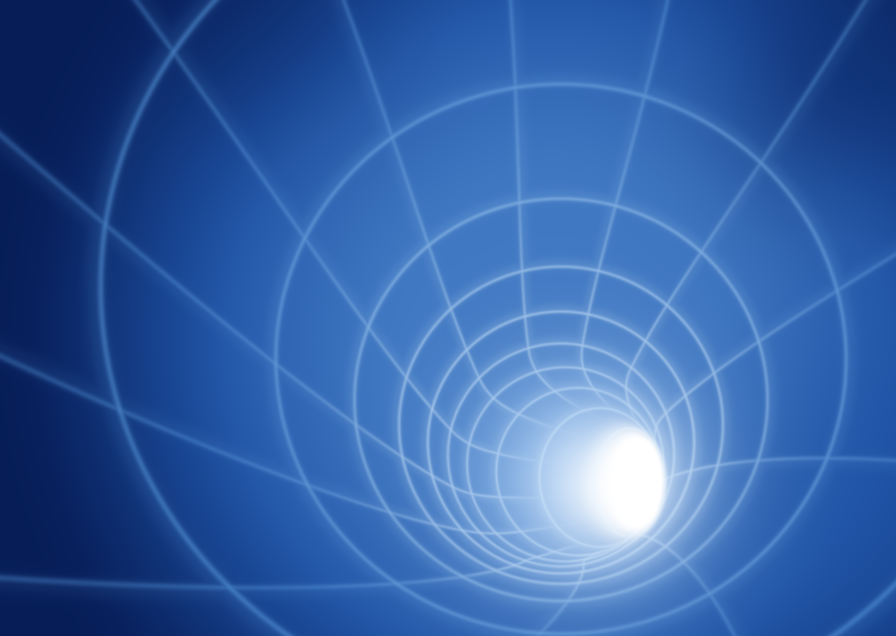
A Shadertoy shader for this background:

```glsl
// A bending tunnel of light rings and twisting spokes on blue, with a white glow at its far end.
#define RING_COUNT 10
#define SPOKE_COUNT 12.0
#define FIRST_SPOKE 0.2618
#define LINE_WIDTH 0.0023
#define NAVY vec3(0.025, 0.115, 0.345)
#define ROYAL vec3(0.120, 0.325, 0.650)
#define AZURE vec3(0.250, 0.470, 0.760)
#define PALE vec3(0.670, 0.810, 0.960)
#define OUTER_LINE vec3(0.340, 0.600, 0.860)
#define INNER_LINE vec3(0.850, 0.935, 1.000)

// Radius of the straight tunnel in perspective
float tunnelRadius(float depth) {
    return 1.0 / (1.382 + 0.849 * depth);
}

// Ellipse at a given depth: centre in xy, half axes in zw
vec4 tunnelRing(float depth) {
    float r = tunnelRadius(depth);
    float bend = max(depth - 5.0, 0.0);
    float squash = max(depth - 6.0, 0.0);
    vec2 centre = vec2(0.881 + 0.0068 * bend * bend,
                       0.165 + r * (0.72 - 0.26 * r));
    vec2 axes = r * vec2(1.0 - 0.056 * squash * squash,
                         (1.0 - 0.08 * r) * (1.0 - 0.025 * squash * squash));
    return vec4(centre, axes);
}

// Signed distance to an ellipse, first order
float ringDistance(vec2 p, vec4 ring) {
    vec2 q = (p - ring.xy) / ring.zw;
    float v = length(q);
    return (v - 1.0) * v / max(length(q / ring.zw), 1e-4);
}

// Depth of the tunnel wall seen at p, by bisection
float wallDepth(vec2 p) {
    float near = -1.0, far = 9.0;
    for (int i = 0; i < 19; i++) {
        float middle = 0.5 * (near + far);
        vec4 ring = tunnelRing(middle);
        if (length((p - ring.xy) / ring.zw) < 1.0) near = middle;
        else far = middle;
    }
    return 0.5 * (near + far);
}

// Angle around the wall with the twist of the spokes undone
float wallAngle(vec2 p, float depth) {
    vec4 ring = tunnelRing(depth);
    vec2 q = (p - ring.xy) / ring.zw;
    float twist = -0.262 + depth * (0.0977 - 0.00785 * depth);
    float skew = 0.367 * min(tunnelRadius(depth), 1.2);
    float seen = atan(q.y, q.x) - twist;
    float angle = seen;
    for (int i = 0; i < 9; i++)
        angle = seen - skew * cos(angle - 1.047) - 0.045 * cos(2.0 * (angle - FIRST_SPOKE));
    return angle;
}

float bell(float x, float width) {
    return exp(-x * x / (width * width));
}

// Fine bright core with a faint band beside it
float glowLine(float d, float width, float pixel) {
    float core = bell(d, max(width, 0.8 * pixel));
    return 0.42 * core + 0.13 * bell(d - 1.5 * width, 3.2 * width);
}

vec3 backdrop(vec2 p) {
    float r = length(p - vec2(0.88, 0.47));
    vec3 colour = mix(AZURE, ROYAL, smoothstep(0.22, 0.64, r));
    colour = mix(colour, NAVY, smoothstep(0.48, 0.90, r));
    float shade = 0.45 * bell(length(p - vec2(1.31, 0.86)), 0.19)
                + 0.3 * bell(length(p - vec2(0.40, 0.98)), 0.20);
    colour = mix(colour, NAVY, shade);
    // Clearer blue along the lower right
    return mix(colour, ROYAL, 0.6 * bell(length(p - vec2(1.40, 0.22)), 0.30));
}

void mainImage(out vec4 fragColor, in vec2 fragCoord) {
    float pixel = 1.0 / iResolution.y;
    vec2 p = fragCoord * pixel;
    p.x += 0.5 * (1.4066 - iResolution.x * pixel);

    // Backdrop and halo
    vec3 colour = backdrop(p);
    colour = mix(colour, PALE, 0.88 * bell(length(p - vec2(0.915, 0.25)), 0.18));
    colour = mix(colour, vec3(1.0), 0.82 * bell(length(p - vec2(0.962, 0.235)), 0.100));

    // Spokes: distance from a wave that is zero on each one
    float depth = wallDepth(p);
    float wave = sin(0.5 * SPOKE_COUNT * (wallAngle(p, depth) - FIRST_SPOKE));
    float slope = length(vec2(dFdx(wave), dFdy(wave)));
    float spokeDistance = wave * pixel / max(slope, 1e-5);
    float spokeWidth = LINE_WIDTH * (0.8 + 1.8 * min(tunnelRadius(depth), 0.9));
    float spokes = glowLine(spokeDistance, spokeWidth, pixel);
    spokes *= 0.72 * (1.0 - smoothstep(6.5, 8.8, depth));

    // Rings
    float rings = 0.0;
    for (int i = 0; i < RING_COUNT; i++) {
        float index = float(i);
        float ringWidth = LINE_WIDTH * (0.75 + 2.2 * tunnelRadius(index));
        float line = glowLine(ringDistance(p, tunnelRing(index)), ringWidth, pixel);
        rings = max(rings, line * (1.0 - 0.03 * index));
    }
    vec3 lineColour = mix(OUTER_LINE, INNER_LINE, smoothstep(-0.3, 4.0, depth));
    colour = mix(colour, lineColour, clamp(max(rings, spokes) + 0.3 * min(rings, spokes), 0.0, 1.0));

    // White mouth: crisp on the right, soft on the left
    float mouth = ringDistance(p, tunnelRing(9.0));
    float softness = mix(0.035, 0.008, smoothstep(0.95, 1.03, p.x));
    colour = mix(colour, vec3(1.0), 1.0 - smoothstep(-softness, softness, mouth));

    fragColor = vec4(colour, 1.0);
}
```
